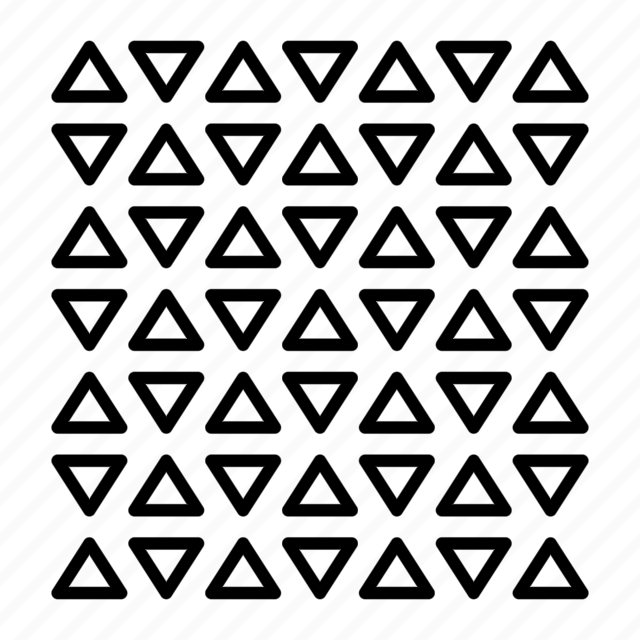
This pattern is drawn by a Shadertoy shader. Its source:

```glsl
// A 7 by 7 grid of rounded black triangle outlines, alternately upright and inverted,
// on white with faint diagonal stripes. Each cell is folded to one half triangle and
// stroked by its distance to the base and slanted side.

#define PITCH vec2(0.1201, 0.1293)
#define GRID_REACH 3.0
#define HALF_SIZE vec2(0.0496, 0.0387)
#define STROKE_RADIUS 0.0097
#define EDGE_SOFTNESS 0.0015
#define STRIPE_PERIOD 0.0625
#define STRIPE_SHARE 0.36
#define STRIPE_TONE 0.982

float segmentDistance(vec2 p, vec2 a, vec2 b) {
    vec2 ab = b - a;
    float t = clamp(dot(p - a, ab) / dot(ab, ab), 0.0, 1.0);
    return length(p - a - ab * t);
}

// Distance to the centreline of an upright isosceles triangle
float triangleOutline(vec2 p, vec2 halfSize) {
    p.x = abs(p.x);
    vec2 apex = vec2(0.0, halfSize.y);
    vec2 corner = vec2(halfSize.x, -halfSize.y);
    vec2 baseMiddle = vec2(0.0, -halfSize.y);
    return min(segmentDistance(p, apex, corner),
               segmentDistance(p, baseMiddle, corner));
}

// Soft diagonal bands rising to the right
float stripeMask(vec2 p, float soft) {
    float phase = (p.x - p.y) / STRIPE_PERIOD;
    float fromCentre = abs(fract(phase) - 0.5);
    float blur = 2.0 * soft / STRIPE_PERIOD;
    return 1.0 - smoothstep(-blur, blur, fromCentre - 0.5 * STRIPE_SHARE);
}

void mainImage(out vec4 fragColor, in vec2 fragCoord) {
    float canvas = min(iResolution.x, iResolution.y);
    vec2 p = (fragCoord - 0.5 * iResolution.xy) / canvas;
    float soft = max(EDGE_SOFTNESS, 0.75 / canvas);

    // Nearest cell of the bounded grid, centred on the canvas
    vec2 cell = clamp(round(p / PITCH), -GRID_REACH, GRID_REACH);
    vec2 local = p - cell * PITCH;

    // Checkerboard flip of the pointing direction
    float parity = mod(cell.x + cell.y, 2.0);
    local.y *= 1.0 - 2.0 * parity;

    float edge = triangleOutline(local, HALF_SIZE) - STROKE_RADIUS;
    float ink = 1.0 - smoothstep(-soft, soft, edge);

    vec3 paper = vec3(mix(1.0, STRIPE_TONE, stripeMask(p, soft)));
    fragColor = vec4(mix(paper, vec3(0.0), ink), 1.0);
}
```
